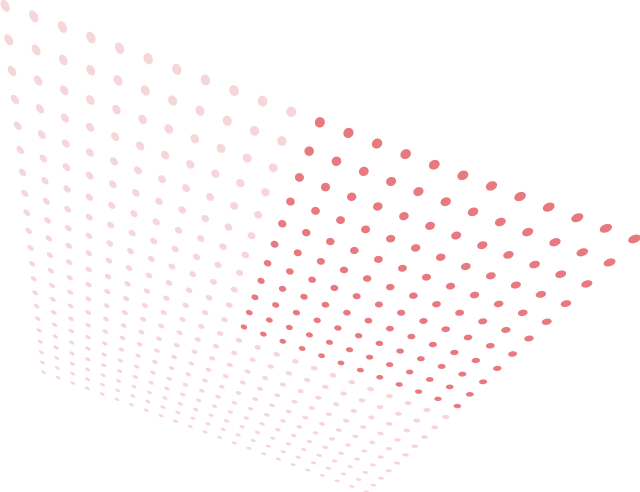
Give the GLSL for this background, as a Shadertoy shader.

```glsl
// A tilted plane of pale rose dots in perspective, with one quarter picked out in coral.

const vec3 PAPER = vec3(1.0);
const vec3 PALE_ROSE = vec3(0.97, 0.84, 0.85);
const vec3 CORAL = vec3(0.91, 0.475, 0.495);

// Plane layout, in units of the canvas height
const vec2 CORNER = vec2(0.0105, 0.9882);       // first dot, top left
const vec2 COLUMN_STEP = vec2(0.05814, -0.02154);
const vec2 VANISHING = vec2(0.1599, -1.53);     // from the corner, where columns meet
const float DEPTH_STEP = 0.0474;                // perspective shrink per row
const vec2 LAST_CELL = vec2(22.0, 20.0);
const float DOT_RADIUS = 0.162;                 // in grid cells

float cross2(vec2 a, vec2 b) {
    return a.x * b.y - a.y * b.x;
}

// Canvas offset from the corner to (column, row)
vec2 canvasToGrid(vec2 q, vec2 across, vec2 vanish, float depthStep) {
    float depth = cross2(across, q) / cross2(across, vanish - q);
    float column = dot(q - depth * (vanish - q), across) / dot(across, across);
    return vec2(column, depth / depthStep);
}

// Canvas change per grid step at a given row
mat2 gridJacobian(vec2 q, float row, vec2 across, vec2 vanish, float depthStep) {
    float shrink = 1.0 / (1.0 + depthStep * row);
    return mat2(across * shrink, (vanish - q) * depthStep * shrink);
}

// Approximate canvas distance to a circle lying in the grid plane
float dotDistance(vec2 offset, float radius, mat2 jacobian) {
    float len = max(length(offset), 1e-4);
    vec2 slope = (offset / len) * inverse(jacobian);
    return (len - radius) / max(length(slope), 1e-4);
}

void mainImage(out vec4 fragColor, in vec2 fragCoord) {
    vec2 q = fragCoord / iResolution.y - CORNER;

    // Nearest dot in the finite grid
    vec2 grid = canvasToGrid(q, COLUMN_STEP, VANISHING, DEPTH_STEP);
    vec2 cell = clamp(round(grid), vec2(0.0), LAST_CELL);

    // Smooth dot coverage, one pixel wide at the edge
    mat2 jacobian = gridJacobian(q, grid.y, COLUMN_STEP, VANISHING, DEPTH_STEP);
    float dist = dotDistance(grid - cell, DOT_RADIUS, jacobian);
    float coverage = clamp(0.5 - dist * iResolution.y, 0.0, 1.0);

    // Coral fills the right half of the upper rows
    bool highlighted = cell.x > 10.5 && cell.y < 10.5;
    vec3 ink = highlighted ? CORAL : PALE_ROSE;
    fragColor = vec4(mix(PAPER, ink, coverage), 1.0);
}
```
